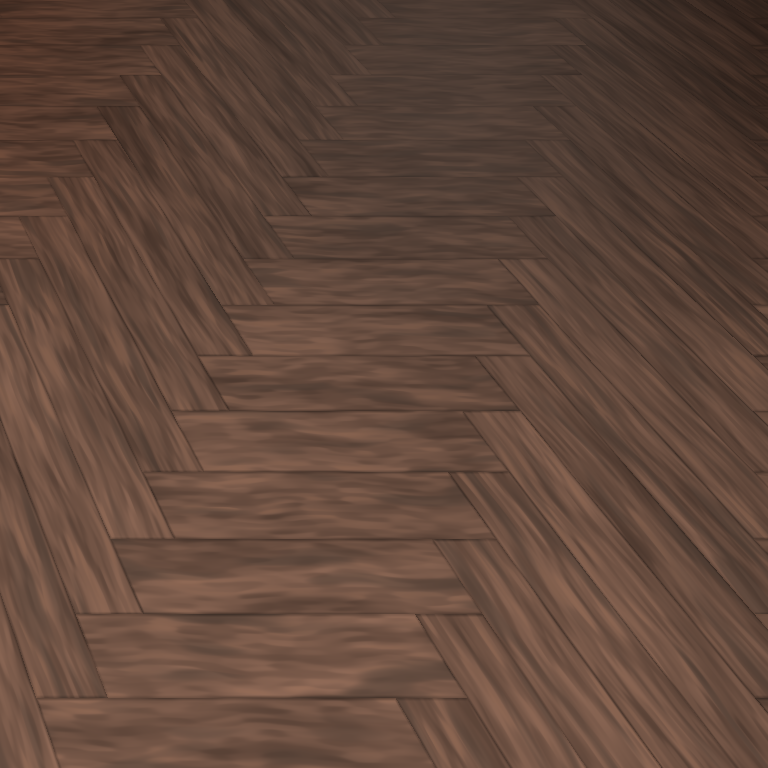
Write a WebGL 1 fragment shader that draws this pattern.

```glsl
precision highp float;
// Dark herringbone wood floor receding in perspective under soft, uneven light.

uniform vec2 u_resolution;

const float PLANK_LENGTH = 5.0;   // in plank widths
const float SEAM_HALF_WIDTH = 0.018;
const float SEAM_BLUR = 0.014;
const float HORIZON = 2.0495;     // height of the vanishing line, above the canvas

float hash(vec2 p) {
  vec3 q = fract(p.xyx * vec3(0.1031, 0.1030, 0.0973));
  q += dot(q, q.yzx + 33.33);
  return fract((q.x + q.y) * q.z);
}

// Smooth cellular noise: random values blended around jittered cell points.
float cellNoise(vec2 p) {
  vec2 cell = floor(p);
  vec2 local = p - cell;
  float total = 0.0;
  float weightSum = 0.0;
  for (int j = -1; j <= 1; j++) {
    for (int i = -1; i <= 1; i++) {
      vec2 offset = vec2(float(i), float(j));
      vec2 id = cell + offset;
      vec2 jitter = vec2(hash(id + 17.3), hash(id + 41.7));
      vec2 d = offset + 0.15 + 0.7 * jitter - local;
      float weight = exp(-4.5 * dot(d, d));
      total += weight * hash(id + 71.9);
      weightSum += weight;
    }
  }
  return total / weightSum;
}

// Canvas position to floor position, in plank widths.
vec2 floorPoint(vec2 p) {
  float h = HORIZON - p.y;
  return vec2(20.92 * (p.x + 0.6185) / h - 7.109, 33.216 / h - 16.96);
}

// Returns position along and across the plank, then the plank's id.
vec4 herringbone(vec2 f) {
  vec2 cell = floor(f);
  vec2 local = f - cell;
  float stair = mod(cell.x - cell.y - 1.0, 2.0 * PLANK_LENGTH);
  if (stair < PLANK_LENGTH) {
    return vec4(local.x + stair, local.y, cell.x - stair, cell.y);
  }
  float back = 2.0 * PLANK_LENGTH - 1.0 - stair;
  return vec4(local.y + back, local.x, cell.x + 57.0, cell.y - back);
}

// Streaked wood, with fine detail fading as the pixel footprint grows.
vec3 woodColor(vec2 grain, vec2 id, float footprint) {
  float seed = hash(id + 80.0);
  vec2 g = grain + vec2(seed * 90.0 + 20.0, hash(id + 130.0) * 60.0 + 20.0);
  g.y += 0.03 * sin(g.x * 1.7 + seed * 6.0) + 0.012 * sin(g.x * 4.3 + g.y * 3.0);

  float broad = cellNoise(g * vec2(0.5, 2.6));
  float streak = cellNoise(g * vec2(1.0, 8.0) + 31.0);
  float fiber = cellNoise(g * vec2(2.6, 17.0) + 63.0);
  float smoke = cellNoise(g * vec2(0.9, 7.0) + 97.0);
  float detail = 1.0 - smoothstep(0.02, 0.07, footprint);

  float tone = 0.5 * (broad - 0.5) + 0.5 * (streak - 0.5);
  tone += 0.5 * detail * (fiber - 0.5) + 0.10 * (seed - 0.5);
  vec3 color = vec3(0.462, 0.341, 0.280) * (1.0 + 0.5 * tone);

  vec3 warm = vec3(0.56, 0.400, 0.310);
  vec3 smoky = vec3(0.315, 0.252, 0.215);
  float glint = smoothstep(0.55, 0.9, streak) * smoothstep(0.35, 0.8, fiber);
  color = mix(color, warm, 0.4 * detail * glint);
  return mix(color, smoky, 0.5 * smoothstep(0.60, 0.95, smoke));
}

// Soft seam that fades where it is thinner than a pixel.
float seamMask(vec2 plank, float footprint) {
  vec2 edge = min(plank, vec2(PLANK_LENGTH, 1.0) - plank);
  float d = min(edge.x, edge.y);
  float blur = SEAM_BLUR + 0.8 * footprint;
  float line = 1.0 - smoothstep(SEAM_HALF_WIDTH - blur, SEAM_HALF_WIDTH + blur, d);
  return line * min(1.0, 1.1 * SEAM_HALF_WIDTH / footprint);
}

// Light falls off with distance and toward the far right.
vec3 applyLight(vec3 color, vec2 p) {
  float light = 1.03 - 0.36 * pow(p.y, 1.6) - 0.09 * p.x * p.x;
  light -= 0.16 * smoothstep(0.6, 1.0, p.x) * smoothstep(0.4, 1.0, p.y);
  vec3 lit = color * light;
  float side = smoothstep(0.2, 0.6, abs(p.x - 0.55)) * smoothstep(0.5, 1.0, p.y);
  lit *= mix(vec3(1.0), vec3(0.98, 0.87, 0.81), side);

  // Dull grey sheen on the far middle boards
  vec2 s = (p - vec2(0.60, 0.90)) / vec2(0.25, 0.28);
  return mix(lit, vec3(0.300, 0.252, 0.228), 0.5 * exp(-dot(s, s)));
}

void main() {
  vec2 p = gl_FragCoord.xy / u_resolution;
  float h = HORIZON - p.y;
  float footprint = 33.216 / (h * h * u_resolution.y);
  vec4 plank = herringbone(floorPoint(p));

  vec3 color = woodColor(plank.xy, plank.zw, footprint);
  float wear = cellNoise(plank.xy * vec2(1.2, 2.0) + plank.zw * 7.0 + 210.0);
  float seamDepth = 0.10 + 0.32 * wear;
  color *= 1.0 - seamDepth * seamMask(plank.xy, footprint);
  gl_FragColor = vec4(applyLight(color, p), 1.0);
}
```
